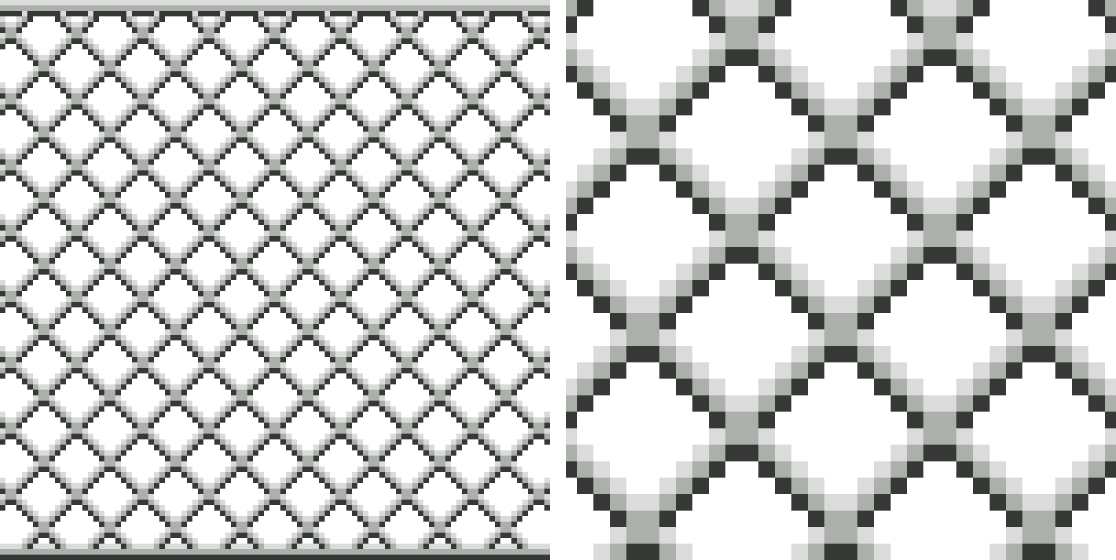
Left: the whole. Right: its middle third, enlarged.
Give the GLSL for this pattern, as a Shadertoy shader.

```glsl
// Chain-link fence in chunky square cells: white diamonds between crossing
// wires, each wire a dark underside, a grey body and a light top. The mesh
// repeats every 12 cells, with a shaded rail along the top and the bottom.

#define GRID vec2(100.0, 102.0)   // cells across and down
#define PERIOD 12.0               // cells per mesh repeat
#define KNOT vec2(8.0, 1.0)       // column right of a knot's centre, its dark row
#define SAMPLES 3                 // edge smoothing samples per axis
#define WHITE vec3(1.0)
#define LIGHT vec3(0.86)
#define GREY vec3(0.67, 0.69, 0.67)
#define DARK vec3(0.21, 0.22, 0.21)

// Tones: 0 background, 1 light, 2 grey, 3 dark
const int NONE = 0, TOP = 1, BODY = 2, UNDER = 3;

// Wires falling to both sides of a knot; side = columns from its centre,
// drop = rows below its dark row
int wireTone(float side, float drop) {
    if (side > 4.5) return NONE;
    float height = mod(side - drop + 0.5, PERIOD) - 0.5;
    float bodyRows = side < 0.5 ? 2.0 : 1.0;   // the knot itself is thicker
    if (height < 0.5) return UNDER;
    if (height < bodyRows + 0.5) return BODY;
    if (height < bodyRows + 1.5) return TOP;
    return NONE;
}

// Two knot families, offset by half a repeat both ways
int meshTone(vec2 cell) {
    vec2 local = mod(cell - KNOT + 0.5, PERIOD) - 0.5;
    float side = min(local.x, PERIOD - 1.0 - local.x);
    int first = wireTone(side, local.y);
    int second = wireTone(PERIOD * 0.5 - 1.0 - side, local.y - PERIOD * 0.5);
    return max(first, second);
}

// Mesh plus rails; rows count downward from the top
int fenceTone(vec2 cell) {
    float fromTop = cell.y;
    float fromBottom = GRID.y - 1.0 - cell.y;
    if (fromTop < 0.5) return TOP;
    if (fromTop < 1.5 || abs(fromBottom - 1.0) < 0.5) return BODY;
    if (fromBottom < 0.5) return UNDER;

    int tone = meshTone(cell);
    if (fromTop < 2.5 && tone != TOP) return UNDER;       // shadow of the top rail
    if (fromBottom < 2.5 && tone == NONE) return TOP;     // lit edge of the bottom rail
    return tone;
}

vec3 toneColour(int tone) {
    if (tone == UNDER) return DARK;
    if (tone == BODY) return GREY;
    return tone == TOP ? LIGHT : WHITE;
}

void mainImage(out vec4 fragColor, in vec2 fragCoord) {
    vec3 sum = vec3(0.0);
    for (int j = 0; j < SAMPLES; j++) {
        for (int i = 0; i < SAMPLES; i++) {
            vec2 offset = (vec2(i, j) + 0.5) / float(SAMPLES) - 0.5;
            vec2 uv = (fragCoord + offset) / iResolution.xy;
            vec2 cell = floor(vec2(uv.x, 1.0 - uv.y) * GRID);
            sum += toneColour(fenceTone(clamp(cell, vec2(0.0), GRID - 1.0)));
        }
    }
    fragColor = vec4(sum / float(SAMPLES * SAMPLES), 1.0);
}
```
